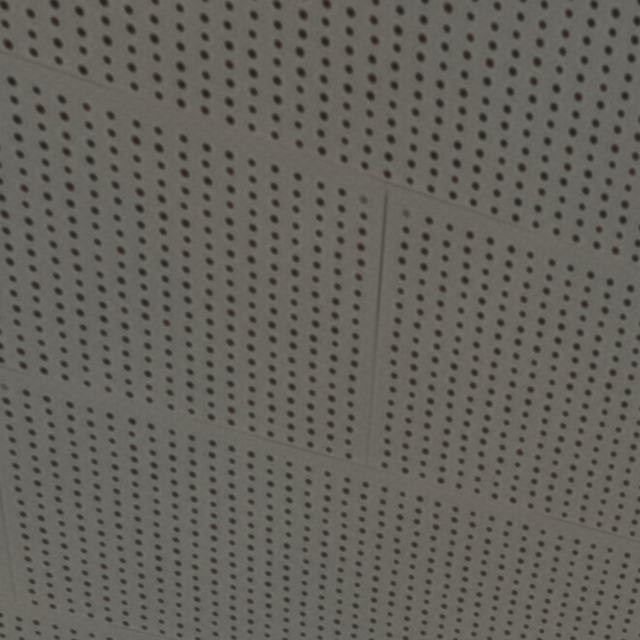
This texture is drawn by a WebGL 1 fragment shader. Its source:

```glsl
precision highp float;
uniform vec2 u_resolution;

#define PANEL vec2(38.0, 20.0)
#define HOLE_RADIUS vec2(0.158, 0.21)
#define HOLE_SHIFT vec2(0.0, 0.62)
#define SEAM_WIDTH vec2(0.05, 0.08)
#define EDGE_BLUR 0.68
#define GRAIN 0.017
#define PAINT_LIGHT vec3(0.421, 0.415, 0.388)
#define PAINT_DARK vec3(0.396, 0.388, 0.363)
#define HOLE_COLOR vec3(0.155, 0.145, 0.128)
#define HOLE_RUST vec3(0.190, 0.145, 0.122)
#define SEAM_COLOR vec3(0.270, 0.260, 0.240)

float hash(vec2 p) {
  return fract(sin(dot(p, vec2(127.1, 311.7))) * 43758.5);
}

// Layered sines, each octave turned and warped by the last
float waves(vec2 p) {
  float sum = 0.0, amp = 0.5;
  for (int i = 0; i < 4; i++) {
    sum += amp * sin(p.x + 1.3 * sin(p.y)) * cos(p.y + 0.7 * sin(p.x));
    p = mat2(1.4, 1.1, -1.1, 1.4) * p + 2.7;
    amp *= 0.6;
  }
  return sum;
}

// Perspective map from the canvas (y down) to hole columns and rows
vec2 ceilingGrid(vec2 p) {
  float depth = 3.397 - 0.0995 * p.x - p.y;
  float across = p.x + 0.073 * p.y - 0.626;
  float down = p.y - 0.34 * p.x - 0.0755;
  return vec2(87.5 * across, 114.5 * down) / depth;
}

// Soft line of a given half width
float line(float d, float halfWidth, float soft) {
  return 1.0 - smoothstep(halfWidth - soft, halfWidth + soft, abs(d));
}

void main() {
  vec2 p = gl_FragCoord.xy / u_resolution;
  p.y = 1.0 - p.y;
  vec2 grid = ceilingGrid(p);
  float pixel = 1.0 / min(u_resolution.x, u_resolution.y);

  // Panels in running bond; seam holds signed distances to the joints
  float course = floor(grid.y / PANEL.y);
  vec2 shifted = grid + vec2(0.5 * PANEL.x * mod(course, 2.0), 0.0);
  vec2 seam = mod(shifted + 0.5 * PANEL, PANEL) - 0.5 * PANEL;
  float along = fract(grid.y / PANEL.y);

  // Uneven paint with fine mottling
  float mottle = 0.5 + 0.3 * waves(p * 7.0) + 0.3 * p.y;
  vec3 color = mix(PAINT_DARK, PAINT_LIGHT, clamp(mottle, 0.0, 1.0));
  color += vec3(0.004, -0.001, -0.003) * sin(p.x * 5.0 - p.y * 3.0);
  color += GRAIN * waves(p * 260.0);

  // Filled joints: broad pale band, patchy thin line, faint lip
  float wear = smoothstep(-0.3, 0.9, sin(grid.x * 0.37 + course * 2.1 + 0.8)
    + 0.4 * sin(grid.x * 1.3));
  color += vec3(0.010, 0.006, 0.005) * line(seam.y, 0.5, 0.4);
  vec2 soft = 0.08 + pixel * vec2(30.0, 44.0);
  float rowJoint = line(seam.y - 0.15, SEAM_WIDTH.y, soft.y);
  float rowLip = line(seam.y + 0.2, SEAM_WIDTH.y, soft.y);
  color = mix(color, SEAM_COLOR, rowJoint * (0.06 + 0.26 * wear));
  color += 0.010 * rowLip * (1.0 - wear);

  float gap = smoothstep(0.02, 0.06, along) * (1.0 - smoothstep(0.3, 0.7, along));
  float columnJoint = line(seam.x, SEAM_WIDTH.x, soft.x);
  float columnLip = line(seam.x - 0.18, SEAM_WIDTH.x, soft.x);
  color = mix(color, SEAM_COLOR, columnJoint * (0.2 + 0.7 * gap));
  color += 0.012 * columnLip * smoothstep(0.05, 0.4, along);

  // Punched holes, left out along the joints
  vec2 local = seam - HOLE_SHIFT;
  vec2 cell = floor(local + 0.5);
  vec2 id = floor(grid - HOLE_SHIFT + 0.5);
  float punched = step(0.5, abs(cell.x)) * step(0.5, abs(cell.y));
  float vary = hash(id);
  vec2 jitter = 0.1 * (vec2(hash(id + 17.3), hash(id + 41.9)) - 0.5);
  vec2 radius = HOLE_RADIUS * (0.9 + 0.2 * vary);
  float d = length((local - cell - jitter) / radius);
  float blur = EDGE_BLUR + 40.0 * pixel;
  float hole = punched * (1.0 - smoothstep(1.0 - blur, 1.0 + blur, d));

  // Holes beside panel corners are partly filled; far ones look paler
  float corner = step(abs(cell.x), 1.5) * step(abs(cell.y - 1.0), 0.5);
  float strength = mix(1.06, 0.8, p.y) * (0.86 + 0.14 * vary) * (1.0 - 0.5 * corner);
  vec3 holeColor = mix(HOLE_COLOR, HOLE_RUST, smoothstep(0.5, 1.0, hash(id + 7.7)));
  float halo = exp(-5.0 * (d - 2.2) * (d - 2.2));
  color += 0.014 * punched * halo * sin(9.0 * vary + 6.2832 * local.x);
  color = mix(color, holeColor, hole * min(strength, 1.0));

  gl_FragColor = vec4(color, 1.0);
}
```
